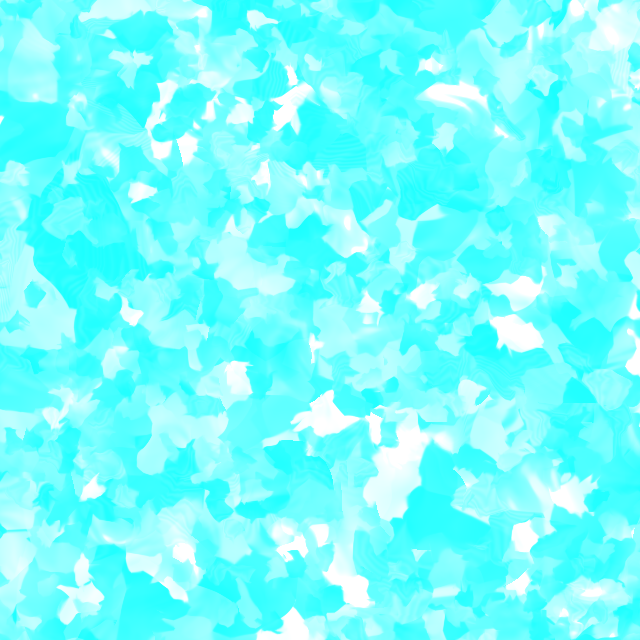
This texture is drawn by a WebGL 2 fragment shader. Its source:

```glsl
#version 300 es
precision highp float;

uniform vec2 u_resolution;
out vec4 fragColor;

vec3 hash3(vec2 p) {
  vec3 q = fract(p.xyx * vec3(0.1031, 0.1030, 0.0973));
  q += dot(q, q.yxz + 33.33);
  return fract((q.xxy + q.yzz) * q.zyx);
}

// Bilinear noise: straight ramps with creases
vec3 facetNoise(vec2 p) {
  vec2 i = floor(p), f = p - i;
  return mix(mix(hash3(i), hash3(i + vec2(1, 0)), f.x),
             mix(hash3(i + vec2(0, 1)), hash3(i + vec2(1, 1)), f.x), f.y);
}

vec3 smoothNoise(vec2 p) {
  vec2 i = floor(p), f = p - i;
  return facetNoise(i + f * f * (3.0 - 2.0 * f));
}

// Streaky mottling, centred on zero
float mottle(vec2 p) {
  vec2 bend = smoothNoise(p * 11.0 + 40.0).xy * 3.0;
  float broad = smoothNoise(p * 17.0 + bend).x;
  float fine = smoothNoise(p * 44.0 + bend * 2.0 + broad * 2.0).y;
  return broad * 0.62 + fine * 0.38 - 0.5;
}

// Tone inside one shard: ramp, mottling, ridges and glints
float shardTone(vec2 offset, vec2 id, float scale, float grain) {
  vec3 look = hash3(id + 71.3);
  vec3 finish = hash3(id + 137.9);
  float angle = look.y * 6.2832;
  vec2 dir = vec2(cos(angle), sin(angle));
  float along = dot(offset, dir);
  float tone = 0.15 + 0.7 * pow(look.x, 1.3);
  tone += along * 0.2 * look.z;

  float rough = 0.12 + 0.55 * finish.x * finish.x;
  tone += grain * rough * (0.5 + tone);
  tone += 0.6 * smoothstep(0.14, 0.3, grain) * smoothstep(0.55, 0.9, finish.x) * look.x;

  float curved = along + 0.35 * length(offset) + grain * 0.12;
  float ridge = sin(curved / scale * mix(380.0, 620.0, finish.z));
  tone += ridge * 0.045 * smoothstep(0.72, 0.8, finish.y);
  return tone + 0.22 * smoothstep(0.92, 0.97, look.x);
}

// Lays a sheet of jagged shards over the tone beneath
float layShards(float under, vec2 p, float scale, float amount, float grain) {
  vec2 q = p * scale + scale * 3.7;
  q += (facetNoise(q * 1.9).xy - 0.5) * 0.75;
  q += (facetNoise(q * 4.7 + 19.0).yz - 0.5) * 0.26;
  vec2 cell = floor(q);
  float total = 1e-30, covered = 0.0, tone = 0.0;
  for (int y = -1; y <= 1; y++) {
    for (int x = -1; x <= 1; x++) {
      vec2 id = cell + vec2(x, y);
      vec3 rnd = hash3(id);
      vec2 offset = q - id - 0.1 - 0.8 * rnd.xy;
      // Steep weights leave a thin soft seam between shards
      float weight = exp(-700.0 / scale * (length(offset) - 0.5));
      float present = weight * step(rnd.z, amount);
      total += weight;
      covered += present;
      tone += present * shardTone(offset, id, scale, grain);
    }
  }
  return mix(under, tone / max(covered, 1e-30), 0.9 * covered / total);
}

void main() {
  vec2 p = gl_FragCoord.xy / u_resolution.y;
  float grain = mottle(p);
  float busy = smoothNoise(p * 4.5 + 8.0).x;

  // Large shards first, smaller ones gathered in busy areas
  float red = layShards(0.4, p, 7.0, 1.0, grain);
  red = layShards(red, p, 11.0, 0.6, grain);
  red = layShards(red, p, 19.0, 0.15 + 0.45 * busy, grain);
  red = layShards(red, p, 34.0, 0.4 * busy, grain);

  // Faint creases across everything
  red += 0.06 * (facetNoise(p * 26.0 + grain * 3.0).z - 0.5);
  red = max(red, 0.1 + 0.3 * red);
  fragColor = vec4(clamp(red, 0.0, 1.0), 1.0, 1.0, 1.0);
}
```
